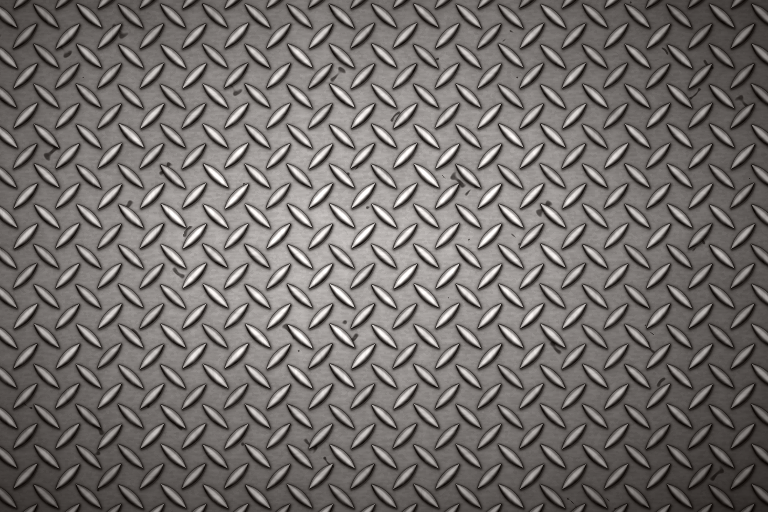
Write a WebGL 2 fragment shader that draws this texture.

```glsl
#version 300 es
precision highp float;
// Worn steel tread plate: crossed raised lozenges on brushed, vignetted metal.

uniform vec2 u_resolution;
out vec4 fragColor;

// Lengths are fractions of the canvas height.
const vec2 CELL = vec2(0.0824, 0.0782);        // one repeat: two crossed lozenges
const float HALF_LENGTH = 0.0320;
const float HALF_WIDTH = 0.0084;
const float ROUNDING = 0.0017;
const vec2 FALLING_AXIS = vec2(0.725, -0.689);
const vec2 RISING_AXIS = vec2(0.689, 0.725);
const vec2 SHADOW_SHIFT = vec2(0.0012, -0.0026);
const vec2 LIGHT_CENTRE = vec2(-0.07, 0.06);
const vec2 LIGHT_FALLOFF = vec2(1.05, 2.15);
const float PLATE_TONE = 0.70;
const float SHINE_TONE = 0.97;
const float GROOVE_TONE = 0.17;
const vec3 WARM_SHIFT = vec3(0.0, -0.018, -0.028);

// Radius and centre offset of the two arcs that bound a lozenge.
const float ARC_RADIUS = (HALF_LENGTH * HALF_LENGTH + HALF_WIDTH * HALF_WIDTH) / (2.0 * HALF_WIDTH);
const float ARC_OFFSET = ARC_RADIUS - HALF_WIDTH;

vec2 hash2(vec2 p) {
    vec3 h = fract(p.xyx * vec3(0.1031, 0.1030, 0.0973));
    h += dot(h, h.yzx + 33.33);
    return fract((h.xx + h.yz) * h.zy);
}

// Cellular noise: x is the distance to the nearest point, y its random value.
vec2 cellular(vec2 p) {
    vec2 base = floor(p);
    vec2 nearest = vec2(9.0, 0.0);
    for (int j = -1; j <= 1; j++) {
        for (int i = -1; i <= 1; i++) {
            vec2 id = base + vec2(i, j);
            vec2 h = hash2(id);
            float d = length(id + h - p);
            if (d < nearest.x) nearest = vec2(d, fract(h.x * 7.3 + h.y * 3.1));
        }
    }
    return nearest;
}

// Signed distance to a rounded lens; q.x runs across it, q.y along it.
float lensDistance(vec2 q) {
    q = abs(q);
    bool beyondTip = (q.y - HALF_LENGTH) * ARC_OFFSET > q.x * HALF_LENGTH;
    float d = beyondTip ? length(q - vec2(0.0, HALF_LENGTH))
                        : length(q + vec2(ARC_OFFSET, 0.0)) - ARC_RADIUS;
    return d - ROUNDING;
}

// Soft blotches from layered sines, about -1 to 1.
float blotches(vec2 p) {
    float sum = 0.0, amp = 0.5;
    for (int i = 0; i < 4; i++) {
        p = mat2(0.8, 0.6, -0.6, 0.8) * p * 1.7 + 2.3;
        p += 0.6 * sin(p.yx * 1.3);
        sum += amp * sin(p.x) * sin(p.y);
        amp *= 0.7;
    }
    return sum;
}

// Plate tone with brushed streaks, stains and dark pits.
float plateTone(vec2 p) {
    float tone = PLATE_TONE + 0.045 * blotches(p * 6.0);
    tone += 0.07 * (cellular(p * vec2(38.0, 150.0)).x - 0.5);
    tone += 0.05 * (cellular(p * vec2(170.0, 210.0)).y - 0.5);
    vec2 pit = cellular(p * 13.0 + 0.12 * sin(p.yx * 170.0));
    float pitSize = 0.13 * smoothstep(0.78, 1.0, pit.y);
    return tone - 0.38 * (1.0 - smoothstep(pitSize * 0.4, pitSize + 0.02, pit.x)) * step(0.78, pit.y);
}

void main() {
    float pixel = 1.0 / u_resolution.y;
    vec2 p = (gl_FragCoord.xy - 0.5 * u_resolution) * pixel;

    float tone = plateTone(p);
    float raised = 0.0;

    // Two interleaved lattices: falling lozenges, then rising ones.
    for (int i = 0; i < 2; i++) {
        float shift = 0.5 * float(i);
        vec2 id = floor(p / CELL + 0.5 + shift);
        vec2 wear = hash2(id + 57.0 * float(i) + 100.0) - 0.5;
        vec2 local = p - (id - shift) * CELL - wear * 0.0018;
        vec2 axis = i == 0 ? FALLING_AXIS : RISING_AXIS;
        mat2 toLens = mat2(-axis.y, axis.x, axis.x, axis.y);
        vec2 q = toLens * local;
        float d = lensDistance(q);

        // Cast shadow and the crease where the metal rises.
        float shadow = lensDistance(toLens * (local - SHADOW_SHIFT));
        tone *= 1.0 - 0.50 * exp(-max(shadow, 0.0) / 0.0025);
        tone *= 1.0 - 0.30 * exp(-max(d, 0.0) / 0.0015);

        // Dome profile: dark lower flank, broad shine, greyer upper flank.
        float width = sqrt(ARC_RADIUS * ARC_RADIUS - min(q.y * q.y, HALF_LENGTH * HALF_LENGTH));
        float s = q.x / (width - ARC_OFFSET + ROUNDING);
        float dome = mix(GROOVE_TONE, SHINE_TONE + 0.16 * wear.x, smoothstep(-0.85, -0.05, s));
        dome *= 1.0 - 0.42 * smoothstep(0.25, 0.75, s);
        dome *= 1.0 - 0.22 * smoothstep(0.4, 1.0, abs(q.y) / HALF_LENGTH);
        dome *= mix(0.45, 1.0, smoothstep(0.0, 0.0020, -d));
        dome += 0.09 * blotches(p * 55.0);
        float cover = smoothstep(0.7 * pixel, -0.7 * pixel, d);
        tone = mix(tone, dome, cover);
        raised = max(raised, cover);
    }

    // Pool of light; raised metal keeps more of it towards the edges.
    vec2 fromLight = p - LIGHT_CENTRE;
    float light = exp(-dot(fromLight * fromLight, LIGHT_FALLOFF));
    tone *= pow(light, mix(1.0, 0.72, raised)) * 1.03;

    fragColor = vec4(clamp(vec3(tone) + WARM_SHIFT, 0.0, 1.0), 1.0);
}
```
